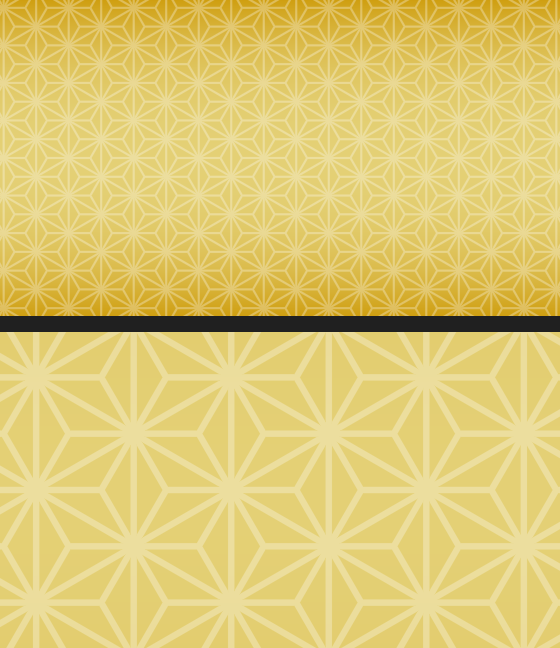
Top: the whole. Bottom: its middle third, enlarged.
Give the GLSL for this pattern, as a WebGL 1 fragment shader.

```glsl
precision highp float;

uniform vec2 u_resolution;

// Lengths are fractions of the canvas height
#define STAR_SPACING 0.1188
#define LINE_WIDTH 0.0068
#define LINE_OPACITY 0.30
#define LINE_COLOR vec3(1.0)
#define EDGE_GOLD vec3(0.812, 0.622, 0.065)
#define CENTER_GOLD vec3(0.893, 0.815, 0.458)
#define FADE_POWER 2.5

const float SQRT3 = 1.7320508;
const float PI = 3.1415927;

// Offset from the nearest point of a unit triangular lattice with vertical edges
vec2 nearestStarOffset(vec2 p) {
  vec2 cell = vec2(SQRT3, 1.0);
  vec2 a = mod(p, cell) - 0.5 * cell;
  vec2 b = mod(p - 0.5 * cell, cell) - 0.5 * cell;
  return dot(a, a) < dot(b, b) ? a : b;
}

// Distance to the twelve rays of a star: six lines through its centre
float starDistance(vec2 q) {
  float d = 1.0;
  for (int i = 0; i < 6; i++) {
    float angle = float(i) * PI / 6.0;
    d = min(d, abs(dot(q, vec2(cos(angle), sin(angle)))));
  }
  return d;
}

void main() {
  vec2 p = (gl_FragCoord.xy - 0.5 * u_resolution) / u_resolution.y;

  // Vertical gold gradient, bright across the middle
  float fade = pow(abs(2.0 * p.y), FADE_POWER);
  vec3 color = mix(CENTER_GOLD, EDGE_GOLD, fade);

  // Hemp-leaf lattice, centred midway between two star columns
  vec2 lattice = p / STAR_SPACING + vec2(SQRT3 / 4.0, 0.0);
  float d = starDistance(nearestStarOffset(lattice)) * STAR_SPACING;

  // Translucent lines with edges smoothed over about one pixel
  float soft = 0.7 / u_resolution.y;
  float line = 1.0 - smoothstep(-soft, soft, d - 0.5 * LINE_WIDTH);
  color = mix(color, LINE_COLOR, LINE_OPACITY * line);

  gl_FragColor = vec4(color, 1.0);
}
```
